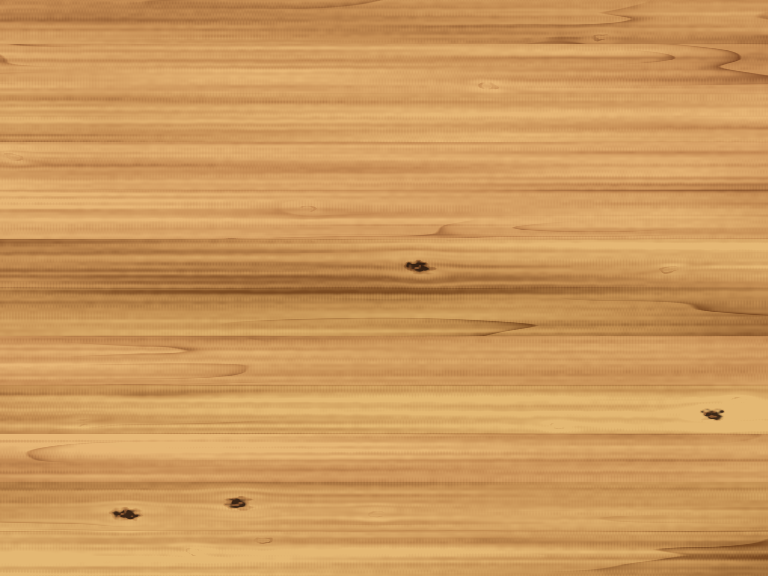
Reproduce this texture procedurally as a WebGL 2 fragment shader.

```glsl
#version 300 es
precision highp float;
// Horizontal honey-coloured pine boards with streaky grain, growth arcs and small knots.

uniform vec2 u_resolution;
out vec4 fragColor;

const float BOARD_HEIGHT = 0.0845;
const float BOARD_OFFSET = 0.078;
const int KNOT_COUNT = 15;
const int DARK_KNOTS = 4;

float hash(vec2 p) {
    return fract(sin(dot(p, vec2(127.1, 311.7))) * 43758.5);
}

float noise(vec2 p) {
    vec2 cell = floor(p);
    vec2 f = fract(p);
    f = f * f * (3.0 - 2.0 * f);
    float low = mix(hash(cell), hash(cell + vec2(1.0, 0.0)), f.x);
    float high = mix(hash(cell + vec2(0.0, 1.0)), hash(cell + vec2(1.0, 1.0)), f.x);
    return mix(low, high, f.y);
}

// Noise centred on zero, stretched by separate frequencies along and across the grain.
float streak(vec2 p, float along, float across, float seed) {
    return noise(p * vec2(along, across) + seed * 17.3) - 0.5;
}

// Brown through tan to honey.
vec3 woodColor(float tone) {
    vec3 brown = vec3(0.57, 0.36, 0.19);
    vec3 fawn = vec3(0.77, 0.55, 0.323);
    vec3 honey = vec3(0.885, 0.695, 0.44);
    vec3 dark = mix(brown, fawn, clamp(tone * 2.0, -0.4, 1.0));
    return mix(dark, honey, clamp(tone * 2.0 - 1.0, 0.0, 1.15));
}

// Dark late-wood lines: slim contours of a stretched field, sharp on one side.
float growthArcs(vec2 p, float seed) {
    float field = noise(p * vec2(2.3, 27.0) + seed * 9.1) * 3.6;
    field += streak(p, 3.5, 70.0, seed) * 0.5;
    float ring = fract(field);
    float edge = clamp(fwidth(field), 0.05, 0.4);
    float line = pow(ring, 8.0) * (1.0 - smoothstep(1.0 - edge, 1.0, ring));
    float presence = smoothstep(0.0, 0.25, streak(p, 2.0, 12.0, seed + 4.0));
    return line * presence;
}

// Scattered knot centre: one per slice of the width, at a random height.
vec2 knotCenter(float index, float aspect) {
    float slot = fract(index * 0.618 + 0.31);
    return vec2(slot * aspect, 0.04 + 0.92 * hash(vec2(index, 5.7)));
}

void main() {
    vec2 p = gl_FragCoord.xy / u_resolution.y;
    float aspect = u_resolution.x / u_resolution.y;
    float pixel = 1.0 / u_resolution.y;

    // Knots part the grain and leave a core, a broken rim, a pale halo and dark tails
    vec2 grain = p;
    float core = 0.0;
    float rim = 0.0;
    float halo = 0.0;
    for (int i = 0; i < KNOT_COUNT; i++) {
        float id = float(i);
        vec2 offset = p - knotCenter(id, aspect);
        float isDark = i < DARK_KNOTS ? 1.0 : 0.0;
        vec2 radius = mix(vec2(0.014, 0.005), vec2(0.021, 0.009), isDark);
        offset.y += offset.x * (hash(vec2(id, 2.1)) - 0.5) * 0.4;
        float d = length(offset / radius);
        float rough = d + (noise(p * vec2(110.0, 210.0) + id) - 0.5) * 0.7;
        float soft = 0.1 + 0.5 * pixel / radius.y;
        grain.y -= offset.y * 0.6 * exp(-d * d * 0.15);
        core = max(core, isDark * (1.0 - smoothstep(0.85 - soft, 0.85 + soft, rough)));
        float broken = noise(p * 90.0 + id * 3.0);
        rim = max(rim, (1.0 - smoothstep(0.1, 0.5, abs(rough - 0.9))) * mix(0.6 * broken, 0.5, isDark));
        vec2 tail = offset / vec2(0.055, 0.004);
        rim = max(rim, exp(-dot(tail, tail)) * 0.25);
        halo = max(halo, exp(-d * d * 0.2) * 0.25);
    }

    // Boards, each with its own tint and seed
    float row = (p.y - BOARD_OFFSET) / BOARD_HEIGHT;
    float board = floor(row);
    float pairSeed = floor(board * 0.5) + 3.0;
    float tint = hash(vec2(board, 8.3)) - 0.5;

    // Streaks from broad bands down to fine fibres
    float tone = 0.665 + tint * 0.22;
    tone += streak(grain, 1.2, 5.0, 2.0) * 0.36;
    tone += streak(grain, 1.0, 13.0, pairSeed) * 0.52;
    tone += streak(grain, 1.1, 32.0, pairSeed + 1.0) * 0.44;
    tone += streak(grain, 1.3, 85.0, pairSeed + 2.0) * 0.40;
    tone += streak(grain, 2.0, 180.0, pairSeed + 3.0) * 0.40;
    tone += streak(grain, 70.0, 190.0, pairSeed + 5.0) * 0.12;

    // Thin dark fibres and growth arcs
    float fibre = smoothstep(0.2, 0.45, streak(grain, 1.5, 120.0, pairSeed + 7.0));
    tone -= fibre * 0.22 * noise(grain * vec2(3.0, 20.0));
    tone -= growthArcs(grain, pairSeed) * 0.75;

    // Fine regular pores across the fibres
    tone += sin(p.x * 1200.0) * streak(grain, 3.0, 150.0, 6.0) * 0.12;

    // Faint seams between boards, and uneven shade toward both ends
    float seamDistance = (0.5 - abs(fract(row) - 0.5)) * BOARD_HEIGHT;
    float seam = 1.0 - smoothstep(0.0004, 0.0008 + pixel, seamDistance);
    tone -= seam * 0.35 * hash(vec2(floor(row + 0.5), 1.9)) * noise(vec2(p.x * 5.0, board));
    float endDistance = min(p.x, aspect - p.x);
    tone -= (1.0 - smoothstep(0.0, 0.2, endDistance)) * 0.5 * streak(p, 1.0, 8.0, 9.0);

    // Colour, with boards leaning reddish or yellowish
    vec3 color = woodColor(tone + halo - rim);
    float warmth = tint + streak(p, 1.0, 6.0, 11.0);
    color += vec3(0.012, -0.008, 0.012) * warmth;
    float speckle = smoothstep(0.45, 0.85, noise(p * vec2(170.0, 260.0)));
    vec3 knotColor = mix(vec3(0.16, 0.09, 0.05), vec3(0.5, 0.3, 0.16), speckle);
    color = mix(color, knotColor, core * 0.9);
    fragColor = vec4(clamp(color, 0.0, 1.0), 1.0);
}
```
